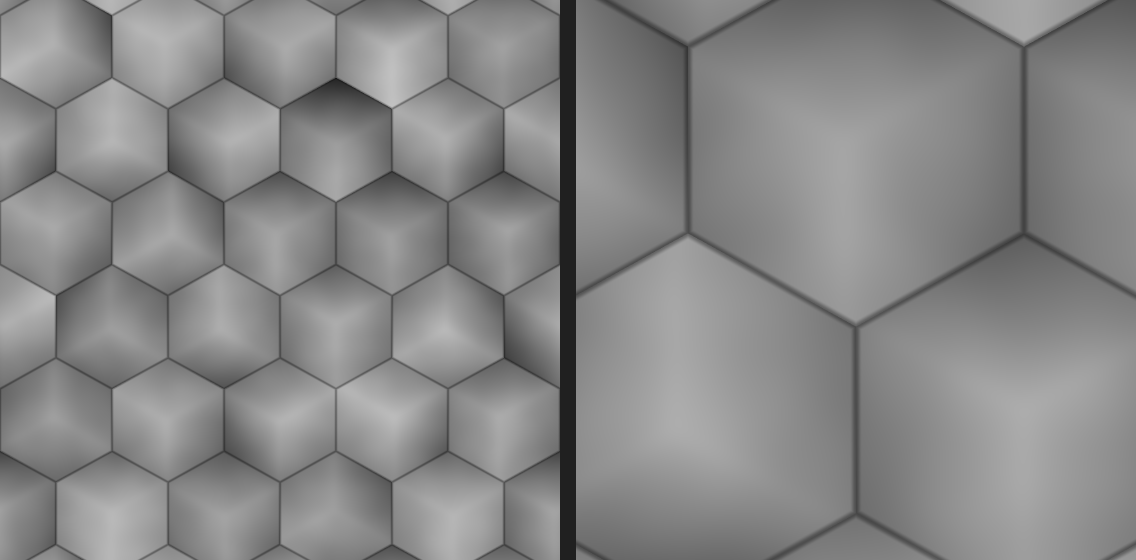
Left, the full canvas; right, a detail of the centre.
A WebGL 1 fragment shader for this pattern:

```glsl
precision highp float;

// Grey honeycomb whose cells read as softly lit cubes, tiling 5 across and 6 rows down.
// Each cell is a three-sided pyramid of shade, flipped and tilted by a per-cell hash;
// thin dark seams and faint gradient noise finish the surface.

uniform vec2 u_resolution;

const vec2 REPEATS = vec2(5.0, 6.0);            // cells across, rows down
const vec2 CELL_SCALE = vec2(1.7320508, 1.5);   // grid steps in hexagon radii
const float APOTHEM = 0.8660254;
const vec2 PEAK_SHADE = vec2(0.61, 0.74);       // brightness at a cell's centre
const vec2 FACE_FALL = vec2(0.11, 0.15);        // darkening from centre to rim
const vec2 TILT = vec2(0.02, 0.19);             // strength of the one dark face
const float TILT_SWING = 0.5;                   // radians of stray in tilt direction
const float PEAK_JITTER = 0.16;                 // wander of the cube corner
const float RIDGE_SOFTNESS = 0.09;
const float SEAM_WIDTH = 0.032;                 // in hexagon radii, per side
const float SEAM_SHADE = 0.64;
const float MOTTLE = 0.035;
const float MOTTLE_CELLS = 18.0;
const float THIRD_TURN = 2.0943951;
const float QUARTER_TURN = 1.5707963;

float hash(vec2 cell, float seed) {
  return fract(sin(dot(cell, vec2(127.1, 311.7)) + seed * 74.7) * 43758.55);
}

vec2 direction(float angle) {
  return vec2(cos(angle), sin(angle));
}

// Gradient noise that wraps at the canvas edges.
float cornerSlope(vec2 cell, vec2 corner, vec2 f, float period) {
  float angle = 3.0 * THIRD_TURN * hash(mod(cell + corner, period), 9.0);
  return dot(direction(angle), f - corner);
}

float gradientNoise(vec2 p, float period) {
  vec2 cell = floor(p);
  vec2 f = p - cell;
  vec2 w = f * f * f * (f * (f * 6.0 - 15.0) + 10.0);
  float low = mix(cornerSlope(cell, vec2(0.0), f, period),
                  cornerSlope(cell, vec2(1.0, 0.0), f, period), w.x);
  float high = mix(cornerSlope(cell, vec2(0.0, 1.0), f, period),
                   cornerSlope(cell, vec2(1.0), f, period), w.x);
  return mix(low, high, w.y);
}

float smoothMax(float a, float b) {
  float h = max(RIDGE_SOFTNESS - abs(a - b), 0.0) / RIDGE_SOFTNESS;
  return max(a, b) + 0.25 * h * h * RIDGE_SOFTNESS;
}

// Offset from the nearest hexagon centre (xy) and its wrapped cell id (zw).
vec4 nearestHexagon(vec2 uv) {
  vec2 grid = uv * REPEATS;
  vec4 nearest = vec4(9.0);
  for (int i = 0; i < 2; i++) {
    float odd = float(i);
    float row = 2.0 * floor((grid.y - 0.5 - odd) * 0.5 + 0.5) + odd;
    float column = floor(grid.x - 0.5 * odd + 0.5);
    vec2 centre = vec2(column + 0.5 * odd, row + 0.5);
    vec2 offset = (grid - centre) * CELL_SCALE;
    if (dot(offset, offset) < dot(nearest.xy, nearest.xy)) {
      nearest = vec4(offset, mod(vec2(column, row), REPEATS));
    }
  }
  return nearest;
}

float seamDistance(vec2 p) {
  p = abs(p);
  return APOTHEM - max(p.x, dot(p, vec2(0.5, APOTHEM)));
}

// Shade falls from the peak along three faces, plus a lean towards one of them.
float cubeShade(vec2 p, vec2 id) {
  p.y *= hash(id, 1.0) < 0.5 ? -1.0 : 1.0;
  vec2 q = p - PEAK_JITTER * (vec2(hash(id, 2.0), hash(id, 3.0)) - 0.5);
  float up = dot(q, direction(QUARTER_TURN));
  float left = dot(q, direction(QUARTER_TURN + THIRD_TURN));
  float right = dot(q, direction(QUARTER_TURN - THIRD_TURN));
  float pyramid = 2.0 * smoothMax(up, smoothMax(left, right));

  float darkFace = floor(3.0 * hash(id, 4.0));
  float swing = TILT_SWING * (hash(id, 5.0) - 0.5);
  vec2 lean = direction(QUARTER_TURN + darkFace * THIRD_TURN + swing);

  return mix(PEAK_SHADE.x, PEAK_SHADE.y, hash(id, 6.0))
       - mix(FACE_FALL.x, FACE_FALL.y, hash(id, 7.0)) * pyramid
       - mix(TILT.x, TILT.y, hash(id, 8.0)) * dot(p, lean);
}

float surface(vec2 uv) {
  vec4 hexagon = nearestHexagon(uv);
  float seam = smoothstep(0.0, SEAM_WIDTH, seamDistance(hexagon.xy));
  float mottle = MOTTLE * gradientNoise(uv * MOTTLE_CELLS, MOTTLE_CELLS);
  return (cubeShade(hexagon.xy, hexagon.zw) + mottle) * mix(SEAM_SHADE, 1.0, seam);
}

void main() {
  // Four samples per pixel smooth the steps between cells.
  float shade = 0.0;
  for (int i = 0; i < 4; i++) {
    vec2 subpixel = vec2(mod(float(i), 2.0), floor(float(i) * 0.5)) * 0.5 - 0.25;
    shade += 0.25 * surface((gl_FragCoord.xy + subpixel) / u_resolution);
  }
  gl_FragColor = vec4(vec3(shade), 1.0);
}
```
